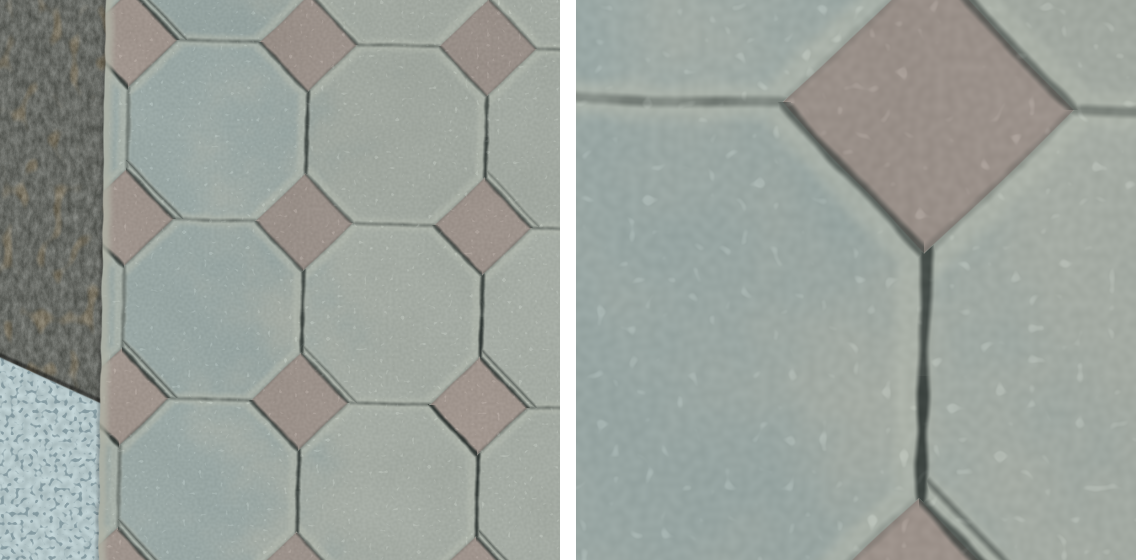
Left, the full canvas; right, a detail of the centre.
Write a WebGL 1 fragment shader that draws this pattern.

```glsl
precision highp float;
// Worn octagon-and-diamond paving beside a strip of dark granite and pale speckled stone.

uniform vec2 u_resolution;

const float PITCH = 0.320;                // tile spacing
const float TILT = 0.025;                 // slight rotation of the paving
const vec2 ORIGIN = vec2(0.543, 0.603);   // centre of one diamond
const float DIAMOND = 0.272;              // half diagonal, in tiles

const vec3 TILE_COOL = vec3(0.595, 0.650, 0.640);
const vec3 TILE_WARM = vec3(0.635, 0.662, 0.632);
const vec3 CLAY = vec3(0.612, 0.572, 0.545);
const vec3 BEVEL = vec3(0.690, 0.715, 0.675);
const vec3 CRACK = vec3(0.170, 0.200, 0.190);

float hash(vec2 p) {
    return fract(sin(dot(p, vec2(127.1, 311.7))) * 43758.55);
}

vec2 gradient(vec2 cell) {
    float angle = 6.2832 * hash(cell);
    return vec2(cos(angle), sin(angle));
}

// Gradient noise, roughly -0.7 to 0.7
float noise(vec2 p) {
    vec2 i = floor(p), f = fract(p);
    vec2 w = f * f * f * (f * (f * 6.0 - 15.0) + 10.0);
    vec2 e = vec2(1.0, 0.0);
    float low = mix(dot(gradient(i), f), dot(gradient(i + e.xy), f - e.xy), w.x);
    float high = mix(dot(gradient(i + e.yx), f - e.yx), dot(gradient(i + e.xx), f - e.xx), w.x);
    return mix(low, high, w.y);
}

float fbm(vec2 p) {
    float sum = 0.0, gain = 0.6;
    for (int k = 0; k < 4; k++) {
        sum += gain * noise(p);
        p = p * 2.03 + 17.3;
        gain *= 0.55;
    }
    return sum;
}

float stroke(float d, float halfWidth, float aa) {
    return 1.0 - smoothstep(halfWidth - aa, halfWidth + aa, abs(d));
}

// Crack strength on the four diamond sides: dark lower left and upper right
float sideStrength(vec2 q, float wear) {
    float lower = mix(0.85, 0.30, step(0.0, q.x));
    float upper = mix(0.18, 0.75, step(0.0, q.x));
    return mix(lower, upper, step(0.0, q.y)) * mix(0.6, 1.1, wear);
}

vec3 paving(vec2 uv, vec2 p, float aa) {
    p += 0.006 * vec2(noise(p * 5.0), noise(p * 5.0 + 40.0));
    vec2 diamondId = floor(p + 0.5), tileId = floor(p);
    vec2 q = p - diamondId;
    float wear = hash(diamondId + 3.0);
    float patchy = fbm(uv * 7.0);
    float rough = noise(uv * 45.0);
    float d = (abs(q.x) + abs(q.y) - DIAMOND) * 0.7071;
    float outside = smoothstep(-aa, aa, d);

    // Faces, each with its own tone
    float warmth = smoothstep(-0.7, 0.4, p.x + patchy);
    vec3 tile = mix(TILE_COOL, TILE_WARM, warmth) + 0.020 * (hash(tileId) - 0.5);
    vec3 clay = CLAY + 0.035 * (wear - 0.5) * vec3(1.0, 0.8, 0.7);
    vec3 color = mix(clay, tile, outside) + 0.025 * patchy;

    // Pale worn bevels beside the joints
    float grid = min(abs(q.x + 0.018), abs(q.y));
    float rim = min(grid, abs(d - 0.014));
    float bevel = outside * (1.0 - smoothstep(0.012, 0.052 + 0.015 * rough, rim));
    color = mix(color, BEVEL, 0.65 * bevel);

    // Open joints: strong uprights, faint levels, shaded diamond sides
    float width = 0.010 + 0.006 * rough;
    float soft = aa + 0.005;
    float upright = stroke(q.x - 0.004, width, soft) * mix(0.75, 0.95, wear);
    upright *= mix(0.45, 1.0, step(-0.5, p.x));
    float level = stroke(q.y, 0.009, soft) * (0.38 + 0.2 * rough);
    float joint = max(upright, level) * outside;
    float side = sideStrength(q, wear);
    joint = max(joint, stroke(d, width * mix(0.7, 1.1, side), soft) * side);
    float second = stroke(d - 0.034, 0.006, soft) * step(0.0, q.x) * step(0.0, q.y);
    joint = max(joint, second * 0.6 * smoothstep(0.2, 0.7, wear));
    color = mix(color, CRACK, clamp(joint, 0.0, 1.0));

    // Sandy grain and scattered light flecks
    float fleck = smoothstep(0.34, 0.55, noise(uv * 105.0));
    return color + 0.030 * noise(uv * 170.0) + 0.06 * fleck;
}

vec3 granite(vec2 uv) {
    float mottle = fbm(uv * vec2(85.0, 50.0));
    float rust = smoothstep(0.15, 0.5, noise(uv * vec2(34.0, 22.0)));
    vec3 color = vec3(0.405, 0.415, 0.395) + 0.22 * mottle;
    return color + rust * vec3(0.07, 0.035, -0.01);
}

vec3 speckledStone(vec2 uv) {
    float speck = smoothstep(0.08, 0.42, noise(uv * 115.0));
    vec3 color = vec3(0.715, 0.785, 0.795) + 0.10 * noise(uv * 80.0 + 9.0);
    return mix(color, vec3(0.46, 0.55, 0.58), 0.75 * speck);
}

void main() {
    vec2 uv = gl_FragCoord.xy / u_resolution;
    float pixel = 1.0 / min(u_resolution.x, u_resolution.y);
    float c = cos(TILT), s = sin(TILT);
    vec2 r = uv - ORIGIN;
    vec2 p = vec2(c * r.x - s * r.y, s * r.x + c * r.y) / PITCH;

    // Side strip, split by a slanted seam
    float seam = uv.y - 0.362 + 0.455 * uv.x;
    vec3 strip = mix(speckledStone(uv), granite(uv), smoothstep(-pixel, pixel, seam));
    strip *= 1.0 - 0.45 * stroke(seam - 0.004, 0.004, 2.0 * pixel);

    // Cut edge of the paving with a pale mortar lip
    float edge = uv.x - 0.176 - 0.013 * uv.y + 0.003 * noise(uv * 25.0);
    vec3 ground = paving(uv, p, pixel / PITCH);
    ground = mix(ground, vec3(0.69, 0.70, 0.65), 0.75 * (1.0 - smoothstep(0.004, 0.022, edge)));
    strip *= 1.0 - 0.18 * stroke(edge, 0.005, 0.004);
    gl_FragColor = vec4(mix(strip, ground, smoothstep(-pixel, pixel, edge)), 1.0);
}
```
